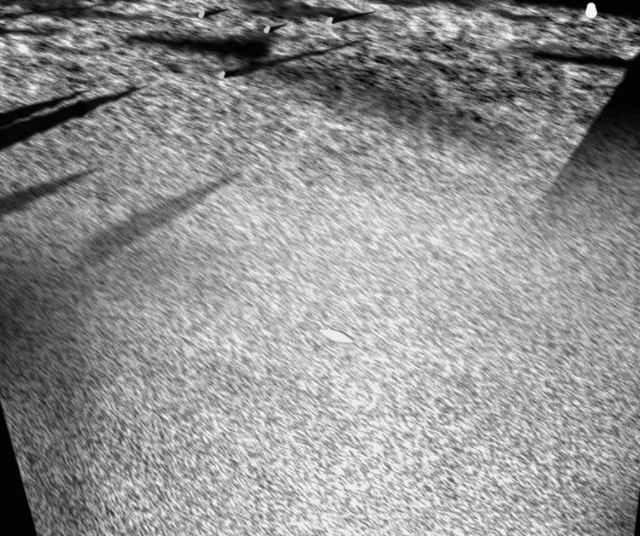
Give the GLSL for this texture, as a WebGL 2 fragment shader.

```glsl
#version 300 es
precision highp float;
// A sunlit lawn in monochrome, with long tapering shadows around a bright middle.
// Smooth light falloff is multiplied by soft capsule shadows, then roughened by
// noise averaged along a slowly turning direction to form blades of grass.

uniform vec2 u_resolution;
out vec4 fragColor;

float hash(vec2 p) {
  vec3 q = fract(vec3(p.xyx) * 0.1031);
  q += dot(q, q.yzx + 33.33);
  return fract((q.x + q.y) * q.z);
}

float noise(vec2 p) {
  vec2 i = floor(p), f = fract(p);
  f = f * f * (3.0 - 2.0 * f);
  return mix(mix(hash(i), hash(i + vec2(1, 0)), f.x),
             mix(hash(i + vec2(0, 1)), hash(i + vec2(1, 1)), f.x), f.y);
}

float fbm(vec2 p) {
  float sum = 0.0, amp = 0.5;
  for (int i = 0; i < 5; i++) {
    sum += amp * noise(p);
    p = mat2(1.6, 1.2, -1.2, 1.6) * p + 7.3;
    amp *= 0.55;
  }
  return sum / 1.055;
}

// Noise smeared along dir, centred on zero
float streaks(vec2 p, vec2 dir, float scale, float reach) {
  float sum = 0.0;
  for (int i = -3; i <= 3; i++) sum += noise((p + dir * reach * float(i) / 3.0) * scale + 50.0);
  return sum / 7.0 - 0.5;
}

// Coverage of a capsule tapering from radius ra to rb
float taper(vec2 p, vec2 a, vec2 b, float ra, float rb, float soft) {
  vec2 ab = b - a;
  float h = clamp(dot(p - a, ab) / dot(ab, ab), 0.0, 1.0);
  return 1.0 - smoothstep(-soft, soft, length(p - a - ab * h) - mix(ra, rb, h));
}

// Gaussian spot, turned by angle
float spot(vec2 p, vec2 centre, vec2 radius, float angle) {
  float c = cos(angle), s = sin(angle);
  vec2 q = mat2(c, -s, s, c) * (p - centre) / radius;
  return exp(-dot(q, q));
}

void main() {
  vec2 p = gl_FragCoord.xy / u_resolution.y;
  float px = 1.0 / u_resolution.y;
  float far = smoothstep(0.55, 0.92, p.y);
  float near = 1.0 - smoothstep(0.1, 0.5, p.y);
  float leftSide = 1.0 - smoothstep(0.1, 0.7, p.x);

  // Broad light
  float across = (p.x - 0.685) / 0.52;
  float tone = 0.45 + 0.33 * exp(-across * across) * (1.0 - smoothstep(0.56, 0.9, p.y));
  tone += 0.1 * far * leftSide + 0.1 * spot(p, vec2(0.83, 0.94), vec2(0.13, 0.03), -0.1);
  tone += (fbm(vec2(p.x * 7.0, p.y * 13.0 + p.x * 3.0)) - 0.5) * mix(0.14, 0.55, far);

  // Grass blades: short and steep nearby, longer and flatter far away
  float angle = mix(-0.62, -0.32, far) - 0.4 * near * leftSide;
  vec2 dir = vec2(cos(angle), sin(angle));
  float grain = streaks(p, dir, 310.0, mix(0.0055, 0.004, near)) * mix(0.6, 0.85, max(near, far));
  grain += streaks(p, dir, 130.0, 0.009) * mix(0.12, 0.75, far);

  // Cast shadows, with edges broken up by the turf
  vec2 w = p + (vec2(noise(p * 60.0), noise(p * 60.0 + 19.0)) - 0.5) * 0.007 * far;
  float light = 1.0;
  light *= 1.0 - 0.95 * taper(w, vec2(-0.02, 0.768), vec2(0.168, 0.832), 0.015, 0.001, 0.005);
  light *= 1.0 - 0.95 * taper(w, vec2(-0.02, 0.733), vec2(0.15, 0.797), 0.021, 0.012, 0.006);
  light *= 1.0 - 0.9 * taper(w, vec2(0.15, 0.797), vec2(0.275, 0.840), 0.012, 0.000, 0.005);
  light *= 1.0 - 0.62 * taper(w, vec2(-0.02, 0.605), vec2(0.179, 0.684), 0.020, 0.003, 0.008);
  float bent = max(taper(w, vec2(0.13, 0.51), vec2(0.33, 0.616), 0.026, 0.017, 0.010),
                   taper(w, vec2(0.33, 0.616), vec2(0.444, 0.676), 0.017, 0.002, 0.008));
  light *= 1.0 - 0.36 * bent * smoothstep(0.12, 0.2, p.x);
  light *= 1.0 - 0.95 * taper(w, vec2(0.24, 0.928), vec2(0.48, 0.906), 0.006, 0.022, 0.013);
  light *= 1.0 - 0.8 * taper(w, vec2(0.42, 0.862), vec2(0.68, 0.924), 0.008, 0.002, 0.005);
  light *= 1.0 - 0.5 * spot(w, vec2(0.73, 0.803), vec2(0.2, 0.04), -0.3);
  light *= 1.0 - 0.95 * taper(w, vec2(0.997, 0.896), vec2(1.176, 0.879), 0.004, 0.010, 0.005);
  light *= 1.0 - 0.6 * taper(w, vec2(1.09, 0.838), vec2(1.16, 0.834), 0.003, 0.005, 0.005);
  light *= 1.0 - 0.8 * taper(w, vec2(-0.02, 0.966), vec2(0.21, 0.993), 0.005, 0.001, 0.005);
  light *= 1.0 - 0.85 * taper(w, vec2(-0.02, 0.941), vec2(0.1, 0.938), 0.007, 0.002, 0.006);
  light *= 1.0 - 0.98 * taper(w, vec2(0.93, 1.01), vec2(1.25, 0.985), 0.010, 0.030, 0.008);

  // Ragged dark bands across the farthest turf
  float bands = noise(vec2(p.x * 8.0, (p.y + 0.12 * p.x) * 55.0) + 3.0 * noise(p * 30.0) * vec2(0.1, 0.2));
  light *= 1.0 - 0.7 * smoothstep(0.55, 0.85, bands) * smoothstep(0.78, 0.98, p.y);

  // Right wedge, left shade and lower corners
  float wedge = smoothstep(-0.007, 0.007, w.x - 1.051 - (w.y - 0.688) * 0.665);
  light *= 1.0 - wedge * (0.35 * smoothstep(0.53, 0.70, p.y) + 0.64 * smoothstep(0.64, 0.82, p.y));
  light *= 1.0 - 0.28 * (1.0 - smoothstep(0.12, 0.22, p.x)) * (1.0 - smoothstep(0.25, 0.52, p.y));
  light *= 1.0 - 0.55 * spot(p, vec2(-0.02, 0.40), vec2(0.15, 0.14), 0.0);
  light *= 1.0 - 0.22 * spot(p, vec2(0.16, 0.49), vec2(0.24, 0.06), 0.1);
  light *= 1.0 - 0.45 * spot(p, vec2(1.2, 0.02), vec2(0.09, 0.09), 0.0);
  light *= smoothstep(-0.003, 0.003, p.x - 0.07 + 0.277 * p.y);
  light *= 1.0 - smoothstep(-0.003, 0.003, p.x - 1.183 - 0.12 * p.y) * (1.0 - smoothstep(0.08, 0.1, p.y));
  float value = clamp((tone + grain) * light, 0.01, 0.93);

  // Pale stones with short shadows: xy is the stone, zw the shadow tip
  vec4 stones[4] = vec4[4](vec4(0.377, 0.973, 0.424, 0.982), vec4(0.499, 0.945, 0.533, 0.954),
                           vec4(0.616, 0.961, 0.700, 0.978), vec4(0.415, 0.860, 0.445, 0.868));
  for (int i = 0; i < 4; i++) {
    vec2 s = stones[i].xy;
    value *= 1.0 - 0.9 * taper(p, s + vec2(0.006, 0), stones[i].zw, 0.005, 0.001, 0.003);
    value = mix(value, 0.78, taper(p, s - vec2(0.002, 0.002), s + vec2(0.001, 0.003), 0.005, 0.004, 0.002));
  }
  value = mix(value, 0.96, taper(p, vec2(1.103, 0.977), vec2(1.103, 0.987), 0.011, 0.008, 0.002));

  // Fallen leaf: a pointed lens with a thin shade on its upper edge
  vec2 fromLeaf = p - vec2(0.627, 0.373);
  vec2 q = vec2(dot(fromLeaf, vec2(0.944, -0.33)), dot(fromLeaf, vec2(0.33, 0.944)));
  float t = q.x / 0.034;
  float lens = 0.0085 * max(1.0 - t * t, 0.0);
  float shade = 1.0 - smoothstep(0.0, 0.003, abs(q.y - lens - 0.002 * (1.0 + t)));
  value *= 1.0 - 0.4 * shade * smoothstep(-0.5, 0.3, t) * (1.0 - smoothstep(0.9, 1.1, t));
  value = mix(value, 0.93, (1.0 - smoothstep(-px, px, abs(q.y) - lens)) * step(abs(t), 1.0));

  fragColor = vec4(vec3(value), 1.0);
}
```
